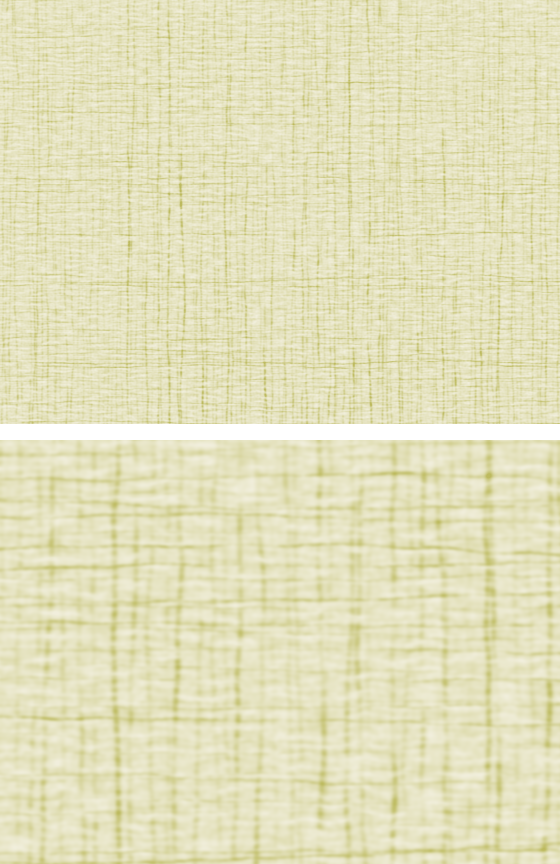
Top, the full canvas; bottom, a detail of the centre.
A Shadertoy shader for this texture:

```glsl
const vec3 PAPER = vec3(0.925, 0.915, 0.815);
const vec3 DYE = vec3(0.765, 0.755, 0.430);

// Lengths are fractions of the canvas height.
const float WARP_PITCH = 0.0118;
const float WARP_WIDTH = 0.0018;
const float WARP_INK = 0.43;
const float WEFT_PITCH = 0.0115;
const float WEFT_WIDTH = 0.0012;
const float WEFT_INK = 0.45;
const float FAINTEST = 0.25;
const vec2 RIB_SCALE = vec2(34.0, 165.0);
const float RIB_INK = 0.30;
const vec2 GRAIN_SCALE = vec2(150.0, 190.0);
const float GRAIN_INK = 0.15;
const float BASE_INK = 0.085;

float hash(vec2 p) {
    vec3 q = fract(p.xyx * vec3(0.1031, 0.1030, 0.0973));
    q += dot(q, q.yzx + 33.33);
    return fract((q.x + q.y) * q.z);
}

float cornerSlope(vec2 cell, vec2 offset) {
    float angle = 6.2832 * hash(cell + 71.0);
    return dot(vec2(cos(angle), sin(angle)), offset);
}

float gradientNoise(vec2 p) {
    vec2 i = floor(p), f = fract(p);
    vec2 u = f * f * f * (f * (f * 6.0 - 15.0) + 10.0);
    vec2 e = vec2(1.0, 0.0);
    float low = mix(cornerSlope(i, f), cornerSlope(i + e, f - e), u.x);
    float high = mix(cornerSlope(i + e.yx, f - e.yx), cornerSlope(i + 1.0, f - 1.0), u.x);
    return mix(low, high, u.y);
}

// Wandering, fading threads that run along pos.y and repeat across pos.x.
float threads(vec2 pos, float pitch, float width, float patchRate, float seed) {
    float soft = max(width, 0.5 / iResolution.y);
    float nearest = floor(pos.x / pitch);
    float sum = 0.0;
    for (int k = -2; k <= 2; k++) {
        float id = nearest + float(k);
        float lane = id * 1.7 + seed;
        float drift = 1.1 * gradientNoise(vec2(pos.y * 3.0, lane))
                    + 0.25 * gradientNoise(vec2(pos.y * 24.0, lane + 40.3));
        float centre = (id + 0.5 + 0.6 * (hash(vec2(id, seed)) - 0.5) + drift) * pitch;
        float fade = 1.0 + 1.5 * gradientNoise(vec2(pos.y * patchRate, lane + 90.6))
                   + 1.2 * gradientNoise(vec2(pos.y * patchRate * 4.0, lane + 150.2));
        float pick = hash(vec2(id, seed + 19.0));
        float strength = mix(FAINTEST, 1.0, pick * pick) * max(fade, 0.0);
        float d = (pos.x - centre) / soft;
        sum += strength * exp(-0.5 * d * d);
    }
    return sum;
}

void mainImage(out vec4 fragColor, in vec2 fragCoord) {
    vec2 p = fragCoord / iResolution.y;
    float across = fragCoord.x / iResolution.x;

    // Embossed ribs and paper grain
    float bend = 0.004 * gradientNoise(p * vec2(38.0, 12.0));
    float rib = gradientNoise((p + vec2(0.0, bend)) * RIB_SCALE);
    float grain = gradientNoise(p * GRAIN_SCALE + 31.7);

    // Two crossing thread sets; the ribs break the upright ones into beads
    float warp = threads(p, WARP_PITCH, WARP_WIDTH, 5.0, 3.4);
    warp *= clamp(1.0 + 1.5 * rib, 0.3, 1.7);
    float weft = threads(p.yx, WEFT_PITCH, WEFT_WIDTH, 5.5, 57.4);
    weft *= 1.0 + 0.6 * grain;

    // Dye gathers toward the bottom and thins at the left edge
    float cloud = 1.0 + 0.15 * gradientNoise(p * 3.0 + 8.5);
    float wash = mix(1.2, 0.85, p.y) * cloud * mix(0.7, 1.0, smoothstep(0.0, 0.05, across));
    float stain = wash * (WARP_INK * warp + WEFT_INK * weft);
    float ink = BASE_INK + RIB_INK * rib + GRAIN_INK * grain + stain / (1.0 + 0.25 * stain);

    fragColor = vec4(mix(PAPER, DYE, clamp(ink, -0.12, 1.15)), 1.0);
}
```
